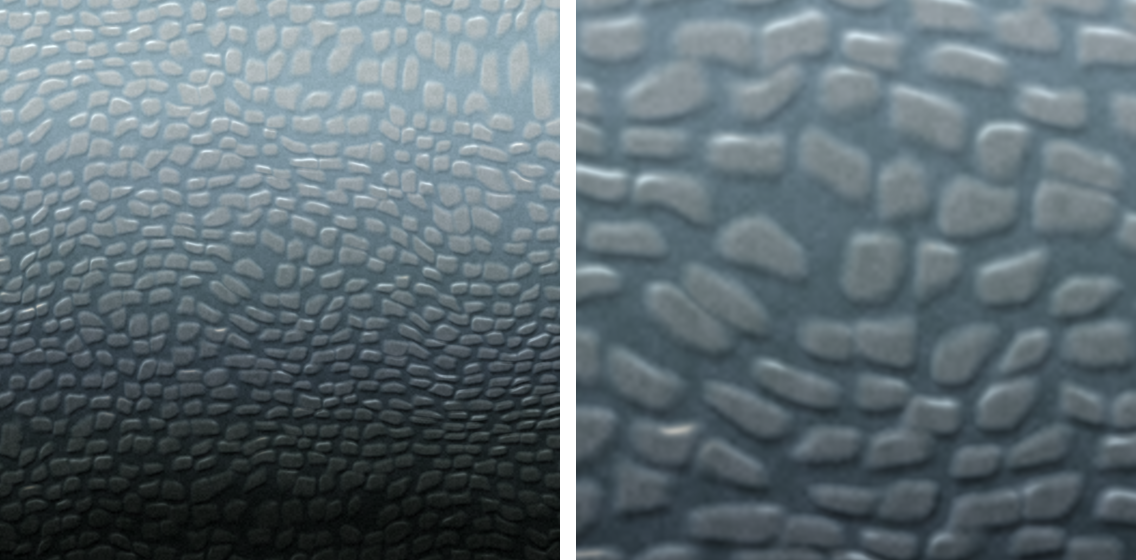
Left, the full canvas; right, a detail of the centre.
A WebGL 2 fragment shader for this texture:

```glsl
#version 300 es
precision highp float;

// Embossed pebble-grain hide under a soft light that fades from pale blue-grey
// to near black. Jittered rounded boxes in bent rows form a height field, which
// is shaded by a finite difference and broken up with value noise.

uniform vec2 u_resolution;
out vec4 fragColor;

const vec2 GRID = vec2(22.0, 28.0);
const vec2 LIGHT_DIR = vec2(-0.32, 0.95);

float hash(vec2 p) {
  return fract(sin(dot(p, vec2(127.1, 311.7))) * 43758.5453);
}

float noise(vec2 p) {
  vec2 cell = floor(p);
  vec2 f = fract(p);
  f = f * f * (3.0 - 2.0 * f);
  float low = mix(hash(cell), hash(cell + vec2(1, 0)), f.x);
  float high = mix(hash(cell + vec2(0, 1)), hash(cell + vec2(1, 1)), f.x);
  return mix(low, high, f.y);
}

float fbm(vec2 p) {
  float sum = 0.0;
  float weight = 0.5;
  for (int i = 0; i < 3; i++) {
    sum += weight * noise(p);
    p = p * 2.03 + 17.3;
    weight *= 0.5;
  }
  return sum / 0.875;
}

float roundedBox(vec2 p, vec2 halfSize, float radius) {
  vec2 q = abs(p) - halfSize + radius;
  return length(max(q, 0.0)) + min(max(q.x, q.y), 0.0) - radius;
}

float smoothMin(float a, float b, float k) {
  float h = max(k - abs(a - b), 0.0) / k;
  return min(a, b) - 0.25 * h * h * k;
}

// Bends the straight rows: a slope on the right plus slow wandering.
vec2 bendRows(vec2 p) {
  float band = smoothstep(0.15, 0.45, p.y) * (1.0 - smoothstep(0.75, 1.0, p.y));
  p.y += 0.13 * band * smoothstep(0.25, 0.95, p.x);
  vec2 drift = vec2(noise(p * 6.0), noise(p * 6.0 + 41.0)) - 0.5;
  vec2 wobble = vec2(noise(p * 34.0 + 7.0), noise(p * 34.0 + 83.0)) - 0.5;
  return p + 0.05 * drift + 0.014 * wobble;
}

// Height of the pebbles, 0 in the grooves and 1 on the plateaus.
float pebbleHeight(vec2 p) {
  vec2 q = bendRows(p) * GRID;
  float dist = 1.0;
  for (int j = -1; j <= 1; j++) {
    float row = floor(q.y) + float(j);
    float x = q.x + 0.5 * mod(row, 2.0) + 0.4 * hash(vec2(row, 3.0));
    for (int i = -1; i <= 1; i++) {
      vec2 id = vec2(floor(x) + float(i), row);
      vec2 jitter = vec2(hash(id), hash(id + 57.0)) - 0.5;
      vec2 local = vec2(x, q.y) - id - 0.5 - jitter * vec2(0.32, 0.4);
      local.y -= local.x * mix(0.0, 0.4, hash(id + 19.0));
      vec2 halfSize = vec2(0.41, 0.36) + 0.09 * (hash(id + 91.0) - 0.5);
      dist = smoothMin(dist, roundedBox(local, halfSize, 0.24), 0.12);
    }
  }
  return smoothstep(0.1, -0.17, dist);
}

// Light falling off from the top of the canvas to the bottom.
vec3 falloffColor(float y) {
  vec3 color = vec3(0.06, 0.075, 0.07);
  color = mix(color, vec3(0.15, 0.18, 0.18), smoothstep(0.05, 0.23, y));
  color = mix(color, vec3(0.25, 0.29, 0.32), smoothstep(0.2, 0.38, y));
  color = mix(color, vec3(0.38, 0.44, 0.46), smoothstep(0.33, 0.54, y));
  color = mix(color, vec3(0.53, 0.59, 0.62), smoothstep(0.48, 0.71, y));
  return mix(color, vec3(0.65, 0.71, 0.73), smoothstep(0.66, 0.87, y));
}

void main() {
  vec2 p = gl_FragCoord.xy / u_resolution.y;
  float shadeY = p.y + 0.09 * (fbm(p * 3.0 + 5.0) - 0.5);

  // Relief: lit upper edges, shaded lower edges.
  float height = pebbleHeight(p);
  float relief = height - pebbleHeight(p + LIGHT_DIR * 0.0065);
  float rim = 4.0 * height * (1.0 - height);
  float contrast = mix(0.62, 0.13, smoothstep(0.0, 0.85, shadeY));

  // Base tone with warm plateaus and bluish grooves.
  float tone = 0.75 * relief + 0.65 * (height - 0.6) + 0.15 * (rim - 0.4);
  vec3 color = falloffColor(shadeY) * (1.0 + contrast * tone);
  color *= mix(vec3(0.93, 1.0, 1.04), vec3(1.03, 0.995, 0.98), height);

  // Broken glints along the upper edges, a few of them warm.
  float glint = pow(max(relief, 0.0), 2.5) * smoothstep(0.4, 0.8, noise(p * 38.0 + 11.0));
  float warm = smoothstep(0.83, 0.93, noise(p * 15.0 + 29.0));
  vec3 glintColor = mix(vec3(0.2, 0.22, 0.23), vec3(0.42, 0.35, 0.28), warm);
  color += glint * glintColor * smoothstep(-0.3, 0.55, shadeY);

  // Fine mottling and grain.
  float mottle = fbm(p * 85.0) - 0.5;
  float grain = noise(p * 260.0) - 0.5;
  color *= 1.0 + contrast * 0.55 * mottle;
  color += 0.035 * grain + 0.012 * mottle * vec3(1.0, -0.4, 0.6);
  fragColor = vec4(clamp(color, 0.0, 1.0), 1.0);
}
```
